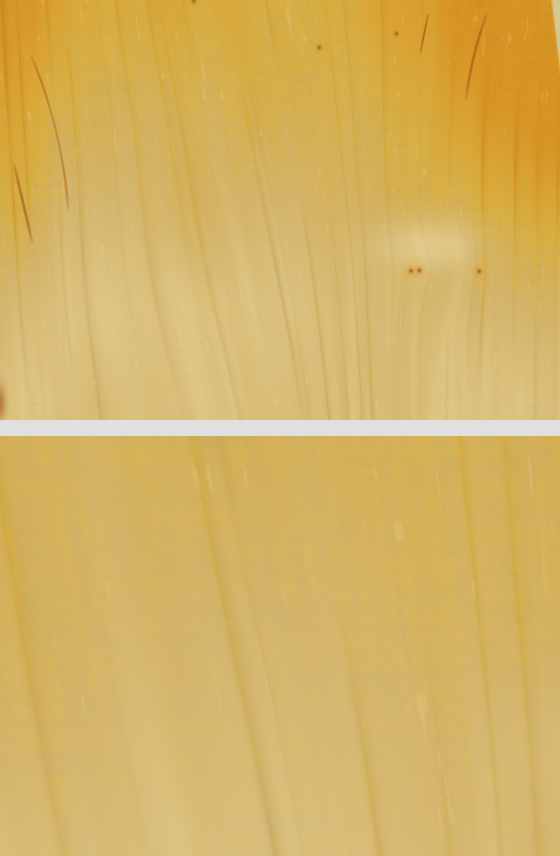
Top, the full canvas; bottom, a detail of the centre.
Write a Shadertoy shader that draws this texture.

```glsl
const float LINE_COUNT = 26.0;
const vec3 CREAM = vec3(0.90, 0.82, 0.58);
const vec3 BROWN = vec3(0.62, 0.30, 0.06);
const vec3 BACKDROP = vec3(0.83, 0.78, 0.56);

float hash(vec2 p) {
    return fract(sin(dot(p, vec2(127.1, 311.7))) * 43758.5453);
}

float noise(vec2 p) {
    vec2 cell = floor(p);
    vec2 f = fract(p);
    f = f * f * (3.0 - 2.0 * f);
    float low = mix(hash(cell), hash(cell + vec2(1, 0)), f.x);
    float high = mix(hash(cell + vec2(0, 1)), hash(cell + vec2(1, 1)), f.x);
    return mix(low, high, f.y);
}

// Soft elliptical spot, 1 at its centre
float blob(vec2 p, vec2 center, vec2 radius) {
    vec2 d = (p - center) / radius;
    return exp(-dot(d, d));
}

// Tapered, bowed stroke from a to b
float stroke(vec2 p, vec2 a, vec2 b, float bow, float width) {
    vec2 axis = b - a;
    float t = clamp(dot(p - a, axis) / dot(axis, axis), 0.0, 1.0);
    float taper = 4.0 * t * (1.0 - t);
    vec2 spine = a + axis * t + vec2(bow * taper, 0.0);
    return smoothstep(width, width * 0.2, length(p - spine)) * sqrt(taper);
}

// Pale sapwood at 0 to deep amber at 1
vec3 woodColor(float amount) {
    vec3 tones[6] = vec3[6](
        vec3(0.86, 0.76, 0.50), vec3(0.83, 0.71, 0.42), vec3(0.83, 0.69, 0.34),
        vec3(0.84, 0.68, 0.26), vec3(0.85, 0.64, 0.20), vec3(0.84, 0.58, 0.14));
    float t = clamp(amount, 0.0, 1.0) * 5.0;
    int i = int(min(t, 4.0));
    return mix(tones[i], tones[i + 1], t - float(i));
}

// Coordinate across the grain, which leans and bends around the knots
float grainCoord(vec2 uv) {
    float lean = 0.05 + 0.09 * smoothstep(0.1, 0.45, uv.x)
               - 0.16 * smoothstep(0.5, 0.8, uv.x);
    float wobble = 0.016 * (noise(uv * vec2(4.0, 3.0)) - 0.5);
    float bend = 0.025 * blob(uv, vec2(0.78, 0.36), vec2(0.07, 0.09));
    return uv.x - lean * (1.0 - uv.y) + wobble - bend;
}

// Growth lines: crisp on one side, fading on the other
float growthLines(float grain, float v) {
    float sum = 0.0;
    for (float i = 0.0; i < LINE_COUNT; i++) {
        float at = -0.12 + 1.17 * (i + 0.8 * hash(vec2(i, 3.0))) / LINE_COUNT;
        float d = grain - at;
        float width = mix(0.0025, 0.007, hash(vec2(i, 7.0)));
        float profile = exp(-abs(d) / (d < 0.0 ? 0.002 : width));
        float fade = smoothstep(0.1, 0.75, noise(vec2(i * 5.3, v * 3.0)));
        sum += profile * fade * mix(0.35, 1.0, hash(vec2(i, 11.0)));
    }
    return min(sum, 1.0);
}

// Large drift from pale bottom to amber top and sides
float amberAmount(vec2 uv) {
    float rise = smoothstep(0.1, 0.65, uv.y);
    float amount = 0.60 * smoothstep(0.22, 1.08, uv.y);
    amount += 0.42 * smoothstep(0.15, 0.0, uv.x) * rise;
    amount += 0.45 * smoothstep(0.62, 1.0, uv.x) * rise;
    amount += 0.12 * smoothstep(0.5, 0.8, uv.x) * smoothstep(0.0, 0.3, uv.y);
    amount += 0.16 * (noise(uv * vec2(6.0, 4.0) + 9.0) - 0.5);
    return amount + 0.04;
}

void mainImage(out vec4 fragColor, in vec2 fragCoord) {
    vec2 uv = fragCoord / iResolution.xy;
    float grain = grainCoord(uv);
    float side = smoothstep(0.16, 0.0, uv.x) * smoothstep(0.15, 0.6, uv.y);

    // Fibres along the grain, faint rays across it, fine mottling
    float bands = noise(vec2(grain * 38.0, uv.y * 2.0)) - 0.5;
    float fibres = noise(vec2(grain * 190.0, uv.y * 9.0)) - 0.5;
    float rays = noise(uv * vec2(22.0, 130.0)) - 0.5;
    float mottle = noise(uv * vec2(300.0, 230.0)) - 0.5;
    float lines = growthLines(grain, uv.y);

    float shimmer = blob(uv, vec2(0.77, 0.42), vec2(0.09, 0.06));
    float amount = amberAmount(uv) + 0.13 * bands + 0.07 * fibres;
    amount += 0.06 * rays + 0.07 * mottle - 0.35 * shimmer;
    amount += lines * (0.24 + 0.2 * side);
    vec3 color = woodColor(amount);
    color *= 1.0 + 0.025 * fibres + 0.02 * rays + 0.025 * mottle;
    color *= 1.0 - lines * (0.03 + 0.07 * side);

    // Cream streaks and short bright flecks
    float streak = smoothstep(0.5, 0.9, noise(vec2(grain * 60.0, uv.y * 3.0 + 4.0)));
    float pale = streak * smoothstep(0.6, 0.1, uv.y) * 0.25;
    float fleck = smoothstep(0.88, 0.97, noise(vec2(grain * 230.0, uv.y * 22.0)));
    float ripple = 0.5 + 0.5 * noise(vec2((uv.x + 0.3 * uv.y) * 70.0, uv.y * 6.0));
    color = mix(color, CREAM, min(pale + 0.25 * fleck + 0.55 * shimmer * ripple, 0.7));

    // Resin strokes
    float resin = stroke(uv, vec2(0.055, 0.87), vec2(0.122, 0.50), 0.012, 0.004);
    resin += stroke(uv, vec2(0.025, 0.61), vec2(0.058, 0.42), 0.0, 0.004);
    resin += stroke(uv, vec2(0.765, 0.97), vec2(0.750, 0.87), 0.0, 0.003);
    resin += stroke(uv, vec2(0.870, 0.97), vec2(0.832, 0.76), -0.005, 0.004);
    resin += blob(uv, vec2(0.0, 0.04), vec2(0.010, 0.04));
    color = mix(color, BROWN, 0.6 * min(resin, 1.0));

    // Pin knots, each with a soft amber halo
    vec2 knots[6] = vec2[6](vec2(0.570, 0.887), vec2(0.734, 0.355), vec2(0.749, 0.356),
        vec2(0.856, 0.354), vec2(0.708, 0.920), vec2(0.346, 0.998));
    for (int i = 0; i < 6; i++) {
        color = mix(color, woodColor(0.9), 0.5 * blob(uv, knots[i], vec2(0.009, 0.014)));
        color = mix(color, BROWN, 0.75 * blob(uv, knots[i], vec2(0.0035, 0.005)));
    }

    // Backdrop beyond the slanted right edge
    float edge = 0.985 + 0.018 * (1.0 - uv.y) / 0.2;
    color = mix(color, BACKDROP, smoothstep(edge - 0.003, edge + 0.003, uv.x));
    fragColor = vec4(color, 1.0);
}
```
